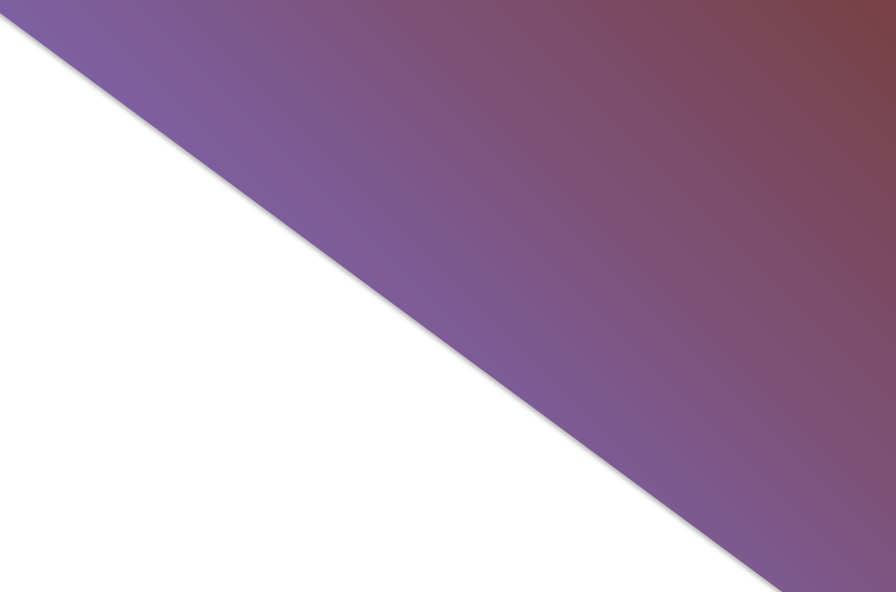
Reproduce this background procedurally as a Shadertoy shader.

```glsl
// Diagonal violet-to-maroon gradient panel casting a soft shadow on a white ground.

const vec3 GROUND = vec3(1.0);
const vec3 VIOLET = vec3(0.495, 0.373, 0.630);
const vec3 MAROON = vec3(0.473, 0.254, 0.272);

// Signed distance to the line through a and b, positive on its left side.
float lineDistance(vec2 p, vec2 a, vec2 b) {
    vec2 along = normalize(b - a);
    return dot(p - a, vec2(-along.y, along.x));
}

// Ramp along the rising 45 degree diagonal: 0 at lower left, 1 at upper right.
float diagonalRamp(vec2 p, float aspect) {
    return (p.x + p.y) / (aspect + 1.0);
}

// Panel colour, running from the upper left corner to the upper right one.
vec3 panelColor(vec2 p, float aspect) {
    float start = diagonalRamp(vec2(0.0, 1.0), aspect);
    float t = (diagonalRamp(p, aspect) - start) / (1.0 - start);
    return mix(VIOLET, MAROON, clamp(t, 0.0, 1.0));
}

// Shadow opacity, fading with distance outside the edge.
float softShadow(float dist, float radius, float strength) {
    float falloff = max(-dist, 0.0) / radius;
    return strength * exp(-falloff * falloff);
}

void mainImage(out vec4 fragColor, in vec2 fragCoord) {
    // Coordinates in canvas heights
    float aspect = iResolution.x / iResolution.y;
    vec2 p = fragCoord / iResolution.y;
    float pixel = 1.0 / iResolution.y;

    // Slanted edge from the left side down to the bottom
    vec2 edgeLeft = vec2(0.0, 0.978);
    vec2 edgeBottom = vec2(0.873 * aspect, 0.0);
    float dist = lineDistance(p, edgeLeft, edgeBottom);

    // Ground with shadow, then the panel on top
    vec3 color = GROUND * (1.0 - softShadow(dist, 0.0065, 0.24));
    float coverage = smoothstep(-0.7 * pixel, 0.7 * pixel, dist);
    color = mix(color, panelColor(p, aspect), coverage);

    fragColor = vec4(color, 1.0);
}
```
